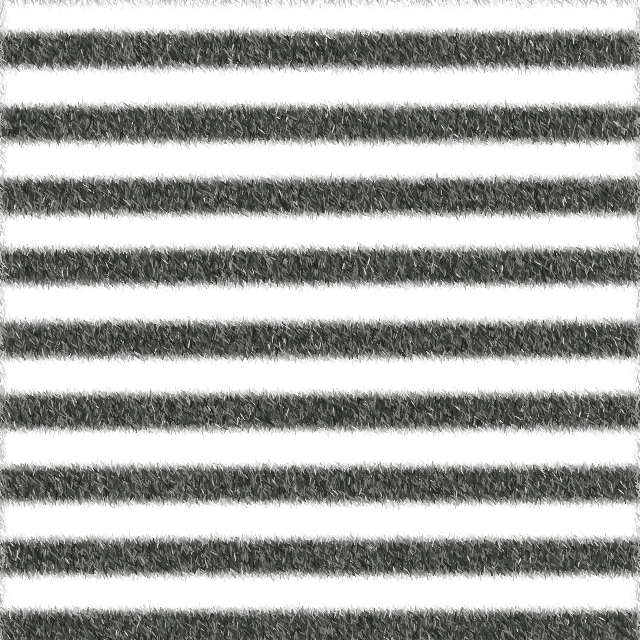
Write a three.js fragment shader that draws this pattern.

```glsl
varying vec2 vUv;

const vec3 INK = vec3(0.12, 0.13, 0.11);
const vec3 PAPER = vec3(1.0);
const float PERIOD = 0.1125;        // stripe spacing, nearly nine stripes high
const float PHASE = 0.0195;         // centre of the lowest stripe
const float STRIPE_DRIFT = 0.005;   // uneven spacing between stripes
const float CORE = 0.017;           // half width of the solid dark pile
const float FADE = 0.036;           // half width where the pile turns white
const float ROOT_JITTER = 0.007;    // raggedness of the stripe edge
const float CELL = 0.006;           // spacing of blades in one layer
const float BLADE_HALF = 0.0065;
const float BLADE_WIDTH = 0.0019;
const float LEAN = -0.35;           // mean tilt from vertical
const float LEAN_SPREAD = 1.5;
const float PILE_TONE = 0.5;
const float GLINT_SHARE = 0.06;
const float FRAY = 0.014;           // worn rim along the sides and top

vec4 hash4(vec2 p) {
  vec4 q = fract(p.xyxy * vec4(0.1031, 0.1030, 0.0973, 0.1099));
  q += dot(q, q.wzxy + 33.33);
  return fract((q.xxyz + q.yzzw) * q.zywx);
}

// 0 inside a dark stripe, 1 in the white between
float stripeFade(float y, float jitter) {
  float row = floor((y - PHASE) / PERIOD + 0.5);
  float drift = (hash4(vec2(row + 20.0, 7.0)).x - 0.5) * STRIPE_DRIFT;
  float offset = abs(y - PHASE - row * PERIOD - drift);
  return smoothstep(CORE, FADE, offset + jitter);
}

// Tone of a blade from the place where it grows
float bladeTone(vec2 root, vec4 rnd) {
  float pile = PILE_TONE * pow(rnd.x, 1.2);
  pile += 0.35 * step(1.0 - GLINT_SHARE, rnd.y);
  float tone = mix(pile, 1.0, stripeFade(root.y, (rnd.z - 0.5) * ROOT_JITTER));
  float rim = min(min(root.x, 1.0 - root.x), 1.0 - root.y);
  float fray = 1.0 - smoothstep(0.0, FRAY, rim);
  return mix(tone, 0.45 + 0.55 * rnd.w, 0.7 * fray);
}

// Coverage of a tapered blade centred on the origin
float bladeShape(vec2 p, float angle, float halfLength) {
  vec2 along = vec2(sin(angle), cos(angle));
  float t = clamp(dot(p, along), -halfLength, halfLength);
  float taper = 1.0 - 0.5 * abs(t) / halfLength;
  float width = BLADE_WIDTH * taper;
  return 1.0 - smoothstep(0.25 * width, width, length(p - along * t));
}

// Lays one layer of overlapping blades over the tone below
float layBlades(vec2 uv, float tone, float seed) {
  vec2 shift = vec2(0.37, 0.61) * seed;
  vec2 cell = floor(uv / CELL + shift);
  for (int j = -2; j <= 2; j++) {
    for (int i = -2; i <= 2; i++) {
      vec2 id = cell + vec2(float(i), float(j));
      vec4 place = hash4(id + 11.0 + seed * 191.0);
      vec4 look = hash4(id + 307.0 + seed * 83.0);
      vec2 root = (id - shift + place.xy) * CELL;
      float angle = LEAN + (place.z - 0.5) * LEAN_SPREAD;
      float halfLength = BLADE_HALF * mix(0.6, 1.0, place.w);
      float cover = bladeShape(uv - root, angle, halfLength);
      tone = mix(tone, bladeTone(root, look), cover);
    }
  }
  return tone;
}

void main() {
  // Soft ground under the pile
  float tone = mix(0.14, 1.0, stripeFade(vUv.y, 0.0));

  // Two layers of blades
  tone = layBlades(vUv, tone, 0.0);
  tone = layBlades(vUv, tone, 1.0);

  gl_FragColor = vec4(mix(INK, PAPER, clamp(tone, 0.0, 1.0)), 1.0);
}
```
